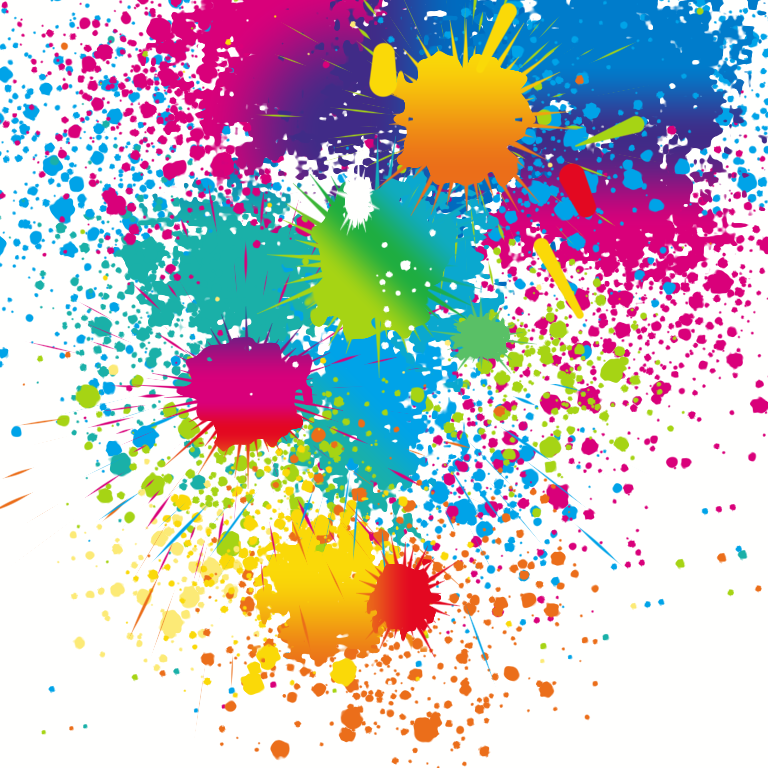
Give the GLSL for this background, as a Shadertoy shader.

```glsl
#define PAPER vec3(1.0, 1.0, 0.995)
#define MAGENTA vec3(0.85, 0.0, 0.48)
#define PURPLE vec3(0.25, 0.17, 0.53)
#define BLUE vec3(0.0, 0.42, 0.75)
#define CYAN vec3(0.0, 0.64, 0.91)
#define TEAL vec3(0.1, 0.69, 0.66)
#define LIME vec3(0.65, 0.83, 0.08)
#define YELLOW vec3(0.98, 0.85, 0.03)
#define ORANGE vec3(0.92, 0.43, 0.1)
#define RED vec3(0.89, 0.03, 0.13)
#define SPECKLE 68.0
#define TAU 6.28318

vec2 p;   // canvas position
vec3 col; // colour so far
float px; // size of one pixel

float hash(vec2 v) {
  return fract(sin(dot(v, vec2(127.1, 311.7))) * 43758.5);
}

float noise(vec2 v) {
  vec2 i = floor(v), f = fract(v);
  f = f * f * (3.0 - 2.0 * f);
  return mix(mix(hash(i), hash(i + vec2(1, 0)), f.x),
             mix(hash(i + vec2(0, 1)), hash(i + vec2(1, 1)), f.x), f.y);
}

float fill(float f, float aa) { return smoothstep(-aa, aa, f); }

void paint(vec3 ink, float mask) { col = mix(col, ink, mask); }

// Areas are vec4(centre, radii)
// Solid core that breaks into specks at its rim
float cloud(vec4 area) {
  vec2 q = p * SPECKLE + 90.0 * hash(area.xy);
  float n = 0.3 * noise(q * 0.45) + 0.45 * noise(q) + 0.35 * noise(q * 2.3);
  float core = 1.0 - length((p - area.xy) / area.zw);
  return fill(0.75 * core + 1.5 * (n - 0.55), px * SPECKLE * 0.7);
}

// Four grids of wobbly drops, thinning out from the centre
float drops(vec4 area, float amount) {
  mat2 turn = mat2(0.8, 0.6, -0.6, 0.8);
  float mask = 0.0, scale = 23.0, seed = floor(60.0 * hash(area.xy));
  for (int i = 0; i < 4; i++) {
    vec2 g = turn * p * scale + seed, id = floor(g);
    vec2 away = ((id + 0.5 - seed) / scale * turn - area.xy) / area.zw;
    if (hash(id + 0.31) < amount * exp(-dot(away, away))) {
      float r = mix(0.09, 0.38, pow(hash(id + 3.7), 1.8));
      vec2 jitter = vec2(hash(id + 7.1), hash(id + 11.9));
      vec2 pos = mix(vec2(r + 0.06), vec2(0.94 - r), jitter);
      float wobble = 0.4 * r * (noise(g * 6.0) - 0.5);
      mask = max(mask, fill(r - wobble - length(g - id - pos), px * scale));
    }
    scale *= 1.5;
    seed += 23.0;
  }
  return mask;
}

// Round body with tapering spikes
float splat(vec4 area, float spikes, float reach) {
  vec2 q = (p - area.xy) / area.zw, s = pow(abs(q), vec2(2.6));
  float d = pow(s.x + s.y, 1.0 / 2.6), a = atan(q.y, q.x) / TAU * spikes;
  float id = floor(a), h = hash(vec2(id, spikes));
  float lean = 0.35 * (hash(vec2(spikes, id)) - 0.5);
  float side = abs(fract(a) - 0.5 + lean) * TAU / spikes * d;
  float tip = 1.05 + reach * h * h;
  float width = 0.26 * TAU / spikes * clamp((tip - d) / (tip - 0.7), 0.0, 1.0);
  float body = 0.95 + 0.5 * (noise(q * 5.0 + spikes) - 0.5) - d;
  return fill(max(body, min(width - side, tip - d)), px / area.z);
}

// Thin dashes flung away from c
float streaks(vec2 c, float count, float near, float far) {
  vec2 q = p - c;
  float d = length(q), a = atan(q.y, q.x) / TAU * count, id = floor(a);
  float start = mix(near, far, hash(vec2(id, count)));
  float span = (far - near) * mix(0.15, 0.6, hash(vec2(count, id)));
  float bulge = sin(0.5 * TAU * clamp((d - start) / span, 0.0, 1.0));
  float width = 0.0035 * hash(vec2(id, count + 4.0)) * bulge;
  return fill(width - px - abs(fract(a) - 0.5) * TAU / count * d, px);
}

// Drip between two ends, each with its own radius
float drip(vec4 ends, float ra, float rb) {
  vec2 v = ends.zw - ends.xy, q = p - ends.xy;
  float t = clamp(dot(q, v) / dot(v, v), 0.0, 1.0);
  return fill(mix(ra, rb, t) - length(q - v * t), px);
}

void mainImage(out vec4 fragColor, in vec2 fragCoord) {
  p = fragCoord / iResolution.xy;
  px = 1.0 / iResolution.y;
  col = PAPER;
  // Upper clouds and drops
  vec3 leftInk = mix(PURPLE, MAGENTA, smoothstep(.04, .2, length(p - vec2(.46, .83))));
  vec3 rightInk = mix(MAGENTA, PURPLE, smoothstep(.7, .82, p.y));
  rightInk = mix(rightInk, mix(BLUE, CYAN, .3), smoothstep(.82, .92, p.y));
  paint(CYAN, drops(vec4(.14, .81, .2, .25), .45));
  paint(TEAL, drops(vec4(.22, .6, .12, .15), .6));
  paint(mix(TEAL, BLUE, smoothstep(.7, .82, p.y)), cloud(vec4(.32, .655, .12, .1)));
  paint(MAGENTA, drops(vec4(.22, .9, .15, .16), .7));
  paint(leftInk, cloud(vec4(.385, .93, .135, .15)));
  paint(mix(PURPLE, BLUE, smoothstep(.48, .6, p.x)), cloud(vec4(.58, .87, .14, .16)));
  paint(CYAN, drops(vec4(.87, .92, .2, .13), .7));
  paint(MAGENTA, drops(vec4(.84, .62, .15, .14), .85));
  paint(rightInk, max(cloud(vec4(.79, .91, .16, .15)), cloud(vec4(.79, .73, .15, .08))));
  paint(CYAN, drops(vec4(.73, .8, .1, .15), .5));
  // Middle and lower clouds
  paint(CYAN, drops(vec4(.6, .38, .11, .11), .6));
  paint(MAGENTA, drops(vec4(.64, .4, .16, .13), .3));
  paint(LIME, drops(vec4(.71, .52, .1, .1), .6));
  paint(mix(TEAL, CYAN, smoothstep(.86, .98, p.x + p.y)), cloud(vec4(.475, .485, .09, .15)));
  paint(mix(TEAL, CYAN, .6), cloud(vec4(.56, .65, .065, .11)));
  paint(LIME, drops(vec4(.35, .4, .14, .08), .75));
  paint(mix(YELLOW, PAPER, .45), drops(vec4(.24, .25, .1, .08), .5));
  paint(ORANGE, drops(vec4(.52, .19, .16, .15), .65));
  paint(YELLOW, drops(vec4(.39, .26, .12, .1), .7));
  paint(mix(ORANGE, YELLOW, smoothstep(.12, .26, p.y)), cloud(vec4(.425, .23, .085, .085)));
  // Flung dashes
  paint(ORANGE, streaks(vec2(.32, .49), 64., .12, .34) * step(p.y, .46));
  paint(MAGENTA, streaks(vec2(.32, .49), 70., .08, .22));
  paint(CYAN, streaks(vec2(.48, .56), 90., .14, .36) * step(p.y, .5));
  paint(LIME, streaks(vec2(.6, .84), 80., .06, .22));
  // Large splats
  float diagonal = p.x + p.y - 1.145;
  vec3 greenInk = mix(LIME, vec3(.12, .68, .25), smoothstep(-.07, .03, diagonal));
  greenInk = mix(greenInk, mix(TEAL, CYAN, .4), smoothstep(.03, .13, diagonal));
  vec3 berryInk = mix(RED, mix(MAGENTA, PURPLE, smoothstep(.5, .6, p.y)), smoothstep(.44, .48, p.y));
  paint(greenInk, splat(vec4(.49, .66, .095, .095), 38., .7));
  paint(mix(ORANGE, YELLOW, smoothstep(.77, .94, p.y)), splat(vec4(.605, .845, .085, .09), 34., .7));
  paint(mix(ORANGE, berryInk, smoothstep(.39, .44, p.y)), splat(vec4(.323, .49, .08, .068), 42., .9));
  paint(mix(ORANGE, RED, smoothstep(.47, .54, p.x)), splat(vec4(.525, .222, .046, .048), 26., .7));
  paint(mix(TEAL, LIME, .45), splat(vec4(.627, .56, .035, .03), 22., 1.));
  paint(PAPER, splat(vec4(.466, .74, .018, .033), 14., 1.2));
  paint(PAPER, drops(vec4(.53, .63, .05, .06), .25));
  // Long drips
  paint(YELLOW, drip(vec4(.5, .93, .499, .892), .014, .018));
  paint(YELLOW, drip(vec4(.662, .985, .625, .91), .011, .005));
  paint(LIME, drip(vec4(.828, .838, .75, .81), .011, .001));
  paint(RED, drip(vec4(.745, .77, .763, .73), .017, .013));
  paint(YELLOW, drip(vec4(.705, .68, .755, .59), .01, .005));
  fragColor = vec4(col, 1.0);
}
```
